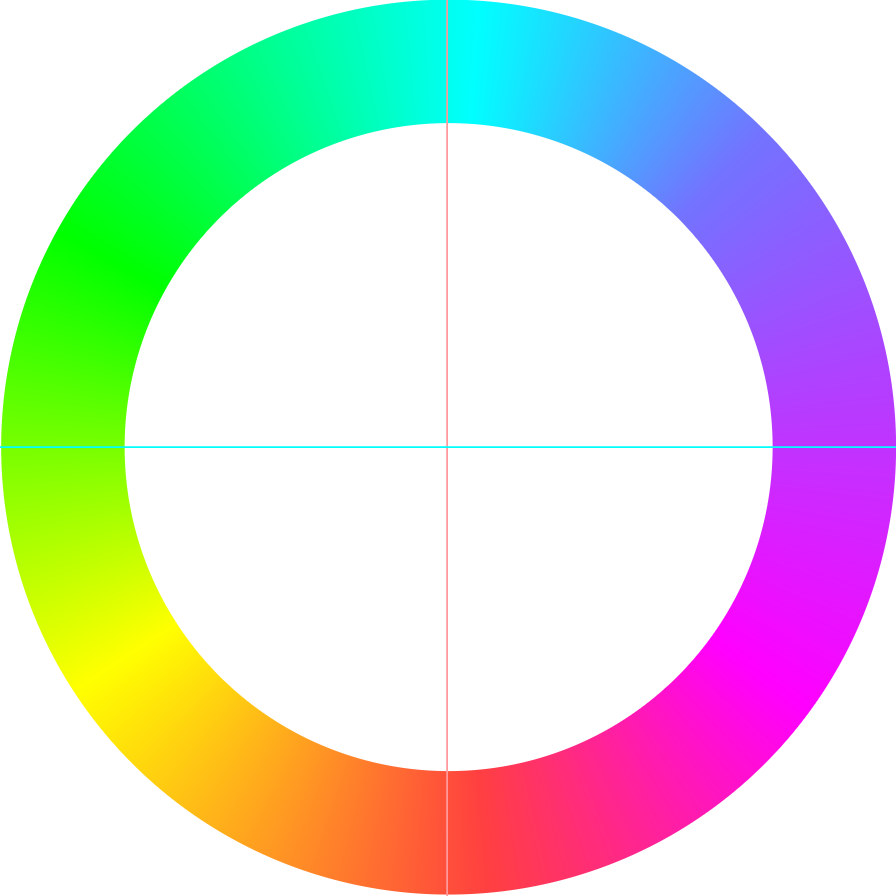
Give the GLSL for this background, as a Shadertoy shader.

```glsl
// A hue ring on white, crossed by a thin pink vertical and a cyan horizontal line.

// Coverage of a shape from its signed distance, softened over one pixel.
float coverage(float dist) {
    return clamp(0.5 - dist * iResolution.y, 0.0, 1.0);
}

// Angular gradient: blends hue stops placed counter-clockwise, in degrees.
vec3 ringColor(vec2 p) {
    float stops[7] = float[](-36.0, 45.0, 86.0, 151.0, 213.0, 275.0, 324.0);
    vec3 hues[7] = vec3[](
        vec3(1.0, 0.0, 1.0),    // magenta
        vec3(0.45, 0.45, 1.0),  // periwinkle
        vec3(0.0, 1.0, 1.0),    // cyan
        vec3(0.0, 1.0, 0.0),    // green
        vec3(1.0, 1.0, 0.0),    // yellow
        vec3(1.0, 0.25, 0.25),  // red
        vec3(1.0, 0.0, 1.0));   // magenta again, closing the ring
    float angle = mod(degrees(atan(p.y, p.x)) + 36.0, 360.0) - 36.0;
    vec3 color = hues[0];
    for (int i = 1; i < 7; i++) {
        float t = (angle - stops[i - 1]) / (stops[i] - stops[i - 1]);
        color = mix(color, hues[i], clamp(t, 0.0, 1.0));
    }
    return color;
}

void mainImage(out vec4 fragColor, in vec2 fragCoord) {
    vec2 uv = fragCoord / iResolution.xy;
    vec3 color = vec3(1.0);

    // Ring
    vec2 p = uv - vec2(0.5007, 0.501);
    float ringDist = abs(length(p) - 0.4305) - 0.0689;
    color = mix(color, ringColor(p), coverage(ringDist));

    // Crosshair, horizontal line on top
    vec2 lineDist = abs(uv - vec2(0.49902, 0.50098)) - 0.00098;
    color = mix(color, vec3(1.0, 0.6, 0.61), coverage(lineDist.x));
    color = mix(color, vec3(0.0, 1.0, 1.0), coverage(lineDist.y));

    fragColor = vec4(color, 1.0);
}
```
